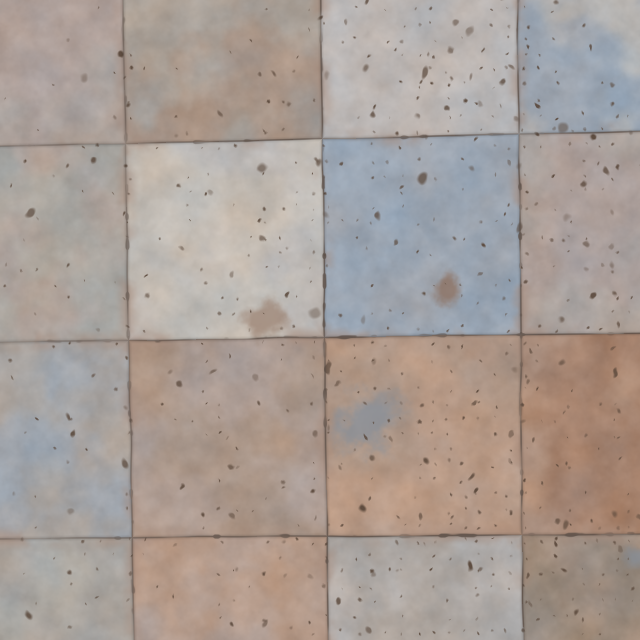
Reproduce this texture procedurally as a Shadertoy shader.

```glsl
const vec3 GLAZES[10] = vec3[](
    vec3(0.665, 0.64, 0.62), vec3(0.66, 0.58, 0.525), vec3(0.725, 0.71, 0.705),
    vec3(0.61, 0.645, 0.69), vec3(0.755, 0.73, 0.70), vec3(0.685, 0.625, 0.60),
    vec3(0.71, 0.60, 0.53), vec3(0.63, 0.50, 0.425), vec3(0.585, 0.53, 0.48),
    vec3(0.66, 0.65, 0.63));

// Glaze and stain indices, row by row from the lower left
const int BASE[16] = int[](9, 6, 0, 8,  0, 1, 6, 7,  9, 4, 3, 5,  5, 1, 2, 3);
const int STAIN[16] = int[](0, 5, 2, 1,  3, 5, 1, 6,  5, 2, 3, 0,  0, 9, 2, 4);

// Large blemishes: centre, radius, glaze index
const vec4 BLEMISHES[4] = vec4[](
    vec4(0.573, 0.336, 0.058, 3), vec4(0.703, 0.544, 0.027, 7),
    vec4(0.417, 0.503, 0.036, 6), vec4(0.995, 0.128, 0.024, 3));

float hash(vec2 p) {
    vec3 q = fract(p.xyx * 0.1031);
    q += dot(q, q.yzx + 33.33);
    return fract((q.x + q.y) * q.z);
}

float noise(vec2 p) {
    vec2 i = floor(p), f = fract(p);
    f = f * f * (3.0 - 2.0 * f);
    return mix(mix(hash(i), hash(i + vec2(1, 0)), f.x),
               mix(hash(i + vec2(0, 1)), hash(i + vec2(1, 1)), f.x), f.y);
}

float fbm(vec2 p) {
    float sum = 0.0, amp = 0.533;
    for (int i = 0; i < 4; i++) {
        sum += amp * noise(p);
        p = mat2(1.6, 1.2, -1.2, 1.6) * p + 7.3;
        amp *= 0.5;
    }
    return sum;
}

// Slightly skewed grid of hand-laid tiles
vec2 tileGrid(vec2 uv) {
    vec2 grid = 1.0 + vec2((uv.x - 0.2096 + 0.017 * uv.y) / (0.304 + 0.004 * uv.y),
                           (uv.y - 0.159 - 0.006 * uv.x) / (0.306 + 0.009 * uv.x));
    return grid + 0.008 * (vec2(noise(uv * 16.0), noise(uv * 16.0 + 40.0)) - 0.5);
}

float jointDistance(vec2 grid) {
    vec2 d = (0.5 - abs(fract(grid) - 0.5)) * 0.307;
    return min(d.x, d.y);
}

// Opacity of one layer of pits, clustered and denser beside the joints
float pits(vec2 uv, float freq, float seed, float pixel) {
    vec2 p = uv * freq, cell = floor(p), key = cell + seed;
    vec2 centre = cell + 0.3 + 0.4 * vec2(hash(key + 11.0), hash(key + 23.0));
    float density = mix(0.12, 0.42, smoothstep(0.1, 0.7, cell.x / freq));
    density *= 0.3 + 1.4 * noise(cell / freq * 9.0 + seed);
    density += 0.2 * (1.0 - smoothstep(0.004, 0.014, jointDistance(tileGrid(centre / freq))));
    if (hash(key) > density) return 0.0;
    float angle = 2.0 * (hash(key + 37.0) - 0.5);
    float c = cos(angle), s = sin(angle);
    vec2 d = mat2(c, s, -s, c) * (p - centre);
    d += 0.06 * (vec2(noise(p * 8.0), noise(p * 8.0 + 50.0)) - 0.5);
    d.x *= 1.0 + 1.2 * hash(key + 41.0);
    float radius = mix(0.055, 0.13, pow(hash(key + 53.0), 2.0));
    float soft = 0.022 + pixel * freq;
    float cover = 1.0 - smoothstep(-soft, soft, length(d) - radius);
    return cover * mix(0.3, 0.95, hash(key + 67.0));
}

void mainImage(out vec4 fragColor, in vec2 fragCoord) {
    vec2 uv = fragCoord / iResolution.xy;
    float pixel = 1.0 / iResolution.y;
    vec2 grid = tileGrid(uv), tile = floor(grid);
    ivec2 id = clamp(ivec2(tile), 0, 3);
    int index = id.x + 4 * id.y;
    float edge = jointDistance(grid);

    // Clouded glaze, different in each tile
    vec2 local = uv + tile * 5.7;
    float cloud = smoothstep(0.35, 0.7, fbm(local * 11.0));
    vec3 color = mix(GLAZES[BASE[index]], GLAZES[STAIN[index]], 0.7 * cloud);
    color += vec3(0.07, 0.0, -0.06) * (fbm(local * 15.0 + 31.0) - 0.5);
    color += 0.10 * (fbm(local * 26.0 + 9.0) - 0.5);
    color += 0.05 * (fbm(uv * 75.0) - 0.5);

    // Broad blemishes with ragged edges
    for (int i = 0; i < 4; i++) {
        vec4 b = BLEMISHES[i];
        float d = length(uv - b.xy) / b.z + 1.2 * (fbm(uv * 40.0) - 0.5);
        vec3 tint = GLAZES[int(b.w)] * 0.87;
        color = mix(color, tint, 0.75 * (1.0 - smoothstep(0.3, 1.15, d)));
    }

    // Warm wear along the tile edges
    float wear = (1.0 - smoothstep(0.0, 0.022, edge)) * smoothstep(0.45, 0.7, fbm(uv * 17.0));
    color = mix(color, vec3(0.65, 0.54, 0.48), 0.5 * wear);

    // Pits at three scales
    for (int k = 0; k < 3; k++) {
        float pit = pits(uv, 13.0 * pow(1.8, float(k)), 71.0 * float(k), pixel);
        color = mix(color, vec3(0.35, 0.28, 0.23), pit);
    }

    // Thin joints, broken and chipped, fainter toward the left
    float strength = mix(0.45, 0.85, smoothstep(0.0, 0.5, uv.x));
    strength *= mix(0.45, 1.0, smoothstep(0.25, 0.65, noise(uv * 22.0)));
    float halfWidth = 0.0011 + 0.002 * smoothstep(0.65, 0.95, noise(uv * 65.0));
    float soft = 0.0007 + 0.5 * pixel;
    float joint = 1.0 - smoothstep(halfWidth - soft, halfWidth + soft, edge);
    color *= 1.0 - 0.1 * (1.0 - smoothstep(0.0, 0.006, edge));
    color = mix(color, vec3(0.36, 0.31, 0.28), strength * joint);

    fragColor = vec4(color, 1.0);
}
```
